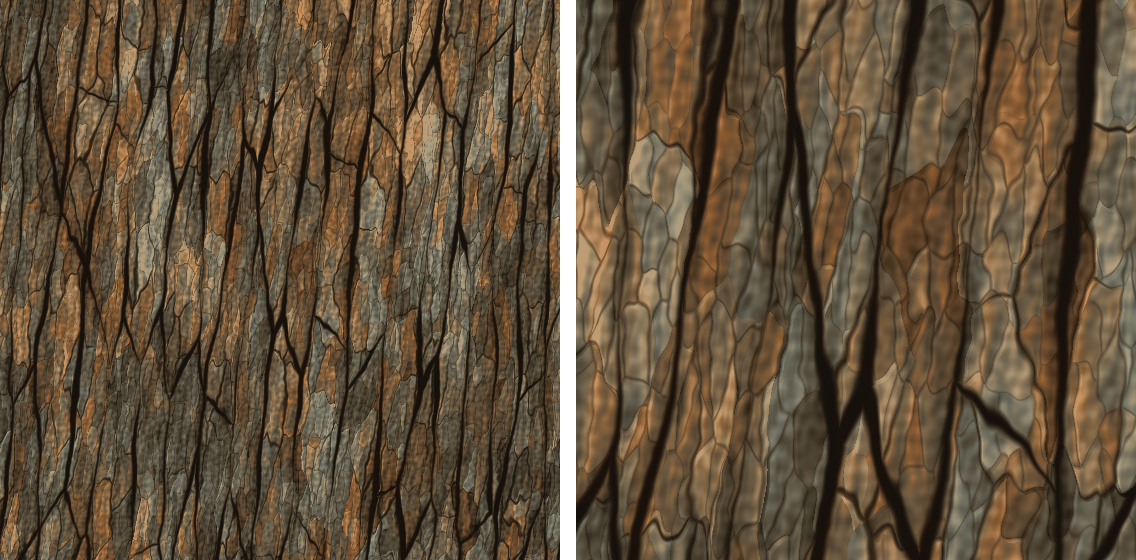
Left: the whole. Right: its middle third, enlarged.
A WebGL 2 fragment shader for this texture:

```glsl
#version 300 es
precision highp float;
// Weathered tree bark: long leaning fissures between ridges of flaking plates.
// Three stretched Voronoi layers give fissures, plates and chips; gradient noise
// bends them and adds fibres, and a height difference lights the relief.

#define LEAN 0.09
#define RIDGES vec2(17.0, 2.5)
#define PLATES vec2(31.0, 8.5)
#define CHIPS vec2(74.0, 25.0)
#define FISSURE_WIDTH 0.0036
#define RELIEF 0.30
#define FIBRE 0.42
#define BASE_TONE 0.67
#define LIGHT_STEP vec2(-0.0016, 0.0024)
#define GLOW_CENTRE vec2(0.73, 0.96)

uniform vec2 u_resolution;
out vec4 fragColor;

struct Bark { float height; float crack; float tone; float hue; };

vec2 hash2(vec2 cell) {
    uvec2 v = uvec2(ivec2(cell) + 32768);
    v = v * 1664525u + 1013904223u;
    v.x += v.y * 1664525u;
    v.y += v.x * 1664525u;
    v ^= v >> 16u;
    v.x += v.y * 1664525u;
    v.y += v.x * 1664525u;
    v ^= v >> 16u;
    return vec2(v & 65535u) / 65535.0;
}

float cornerSlope(vec2 cell, vec2 offset) {
    float angle = 6.2832 * hash2(cell).x;
    return dot(vec2(cos(angle), sin(angle)), offset);
}

float gradientNoise(vec2 p) {
    vec2 i = floor(p), f = p - i;
    vec2 u = f * f * f * (f * (f * 6.0 - 15.0) + 10.0);
    vec2 e = vec2(1.0, 0.0);
    return mix(mix(cornerSlope(i, f), cornerSlope(i + e, f - e), u.x),
               mix(cornerSlope(i + e.yx, f - e.yx), cornerSlope(i + 1.0, f - 1.0), u.x), u.y);
}

// Stretched Voronoi: x = border distance in canvas units,
// y = how upright the border is, zw = two random values of the cell.
vec4 flakes(vec2 p, vec2 scale, float seed) {
    vec2 g = p * scale, base = floor(g), f = g - base;
    vec2 home = vec2(0.0), toHome = vec2(0.0);
    float nearest = 9.0;
    for (int k = 0; k < 9; k++) {
        vec2 o = vec2(k % 3, k / 3) - 1.0;
        vec2 r = o + 0.05 + 0.9 * hash2(base + o + seed) - f;
        if (dot(r, r) < nearest) { nearest = dot(r, r); home = o; toHome = r; }
    }
    float border = 1.0, upright = 1.0;
    for (int k = 0; k < 9; k++) {
        if (k == 4) continue;
        vec2 o = home + vec2(k % 3, k / 3) - 1.0;
        vec2 r = o + 0.05 + 0.9 * hash2(base + o + seed) - f;
        vec2 n = normalize(r - toHome), slope = n * scale;
        float d = dot(0.5 * (r + toHome), n) / length(slope);
        if (d < border) { border = d; upright = abs(slope.x) / length(slope); }
    }
    return vec4(border, upright, hash2(base + home + seed + 977.0));
}

float crackMask(float border, float width, float soft) {
    return 1.0 - smoothstep(-soft, soft, border - width);
}

Bark bark(vec2 p) {
    // Lean and bend the grain, then fray the plate ends
    vec2 q = p - vec2(LEAN * p.y, 0.0);
    q.x += 0.016 * gradientNoise(p * vec2(5.0, 3.5)) + 0.007 * gradientNoise(p * vec2(22.0, 13.0) + 7.0);
    vec2 frayed = q + vec2(0.0035, 0.022) * gradientNoise(q * vec2(75.0, 24.0) + 31.0);
    frayed.x += 0.003 * gradientNoise(p * 70.0 + 5.0);

    vec4 ridge = flakes(q + 0.4 * (frayed - q), RIDGES, 11.0);
    vec4 plate = flakes(frayed, PLATES, 211.0);
    vec4 chip = flakes(frayed + 0.004 * plate.z, CHIPS, 503.0);

    // Fissures open and close along their length
    float opening = gradientNoise(q * vec2(16.0, 5.0) + 3.0);
    float fissure = crackMask(ridge.x, FISSURE_WIDTH * (0.75 + 2.0 * opening) * ridge.y, 0.0022);
    float split = crackMask(plate.x, 0.0022 * (0.2 + 2.2 * opening), 0.0018);
    float seam = crackMask(chip.x, 0.0008 * (0.3 - 2.0 * opening), 0.0012);

    // Fibres and grain
    float fibre = gradientNoise(q * vec2(105.0, 13.0)) + 0.7 * gradientNoise(frayed * vec2(185.0, 42.0) + 17.0);
    float grain = gradientNoise(p * 125.0 + 9.0);

    Bark b;
    float shoulder = smoothstep(0.0, 0.014, ridge.x);
    b.crack = max(fissure, max(0.72 * split, 0.4 * seam));
    b.height = 0.6 * plate.z + 0.4 * chip.z + 0.35 * fibre + 0.2 * grain + 0.5 * shoulder - 0.5 * b.crack;
    b.tone = 0.30 * (plate.z - 0.5) + 0.24 * (chip.z - 0.5) + FIBRE * 0.6 * fibre
           + 0.22 * grain + 0.16 * (shoulder - 0.7);
    b.hue = 0.7 * (plate.w - 0.5) + 0.45 * (chip.w - 0.5) + 0.35 * fibre;
    return b;
}

vec3 barkColour(float tone, float warmth) {
    float t = 5.0 * tone;
    vec3 light = mix(vec3(0.46, 0.43, 0.36), vec3(0.49, 0.39, 0.26), warmth);
    vec3 c = mix(vec3(0.07, 0.05, 0.035), vec3(0.16, 0.12, 0.08), clamp(t, 0.0, 1.0));
    c = mix(c, vec3(0.27, 0.22, 0.15), clamp(t - 1.0, 0.0, 1.0));
    c = mix(c, vec3(0.36, 0.31, 0.24), clamp(t - 2.0, 0.0, 1.0));
    c = mix(c, light, clamp(t - 3.0, 0.0, 1.0));
    c = mix(c, vec3(0.64, 0.56, 0.44), clamp(t - 4.0, 0.0, 1.4));
    return c * mix(vec3(0.94, 1.01, 1.06), vec3(1.08, 0.98, 0.88), warmth);
}

void main() {
    vec2 p = gl_FragCoord.xy / u_resolution.y;
    Bark b = bark(p);
    float relief = clamp(b.height - bark(p + LIGHT_STEP).height, -0.8, 0.8);

    // Broad patches of shade and warmth, with a soft pool of light
    vec2 away = (p - GLOW_CENTRE) * vec2(1.0, 0.7);
    float glow = exp(-9.0 * dot(away, away));
    float patches = gradientNoise(p * vec2(6.0, 3.0) + 41.0);
    float tone = BASE_TONE + b.tone + RELIEF * relief + 0.24 * patches + 0.12 * (glow - 0.25);
    tone = mix(tone, 0.04, b.crack);

    float warmth = smoothstep(-0.35, 0.5, b.hue + 0.6 * gradientNoise(p * vec2(4.0, 2.5) + 63.0) + 0.35 * glow);
    vec3 colour = barkColour(tone, warmth);
    float rust = smoothstep(0.1, 0.6, b.hue) * (1.0 - b.crack);
    colour *= mix(vec3(1.0), vec3(1.06, 0.87, 0.68), 0.6 * rust);
    fragColor = vec4(clamp(colour, 0.0, 1.0), 1.0);
}
```
